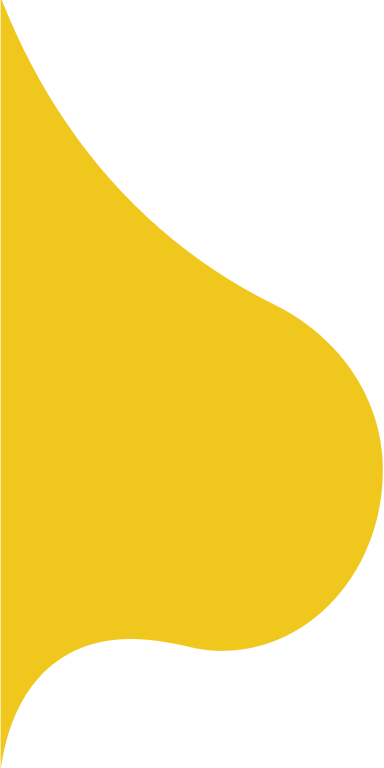
This background is drawn by a WebGL 2 fragment shader. Its source:

```glsl
#version 300 es
precision highp float;
// A flat yellow wave on white, swelling from the left side into a round lobe.
// Its outline is a chain of cubic Bezier curves, flattened into short edges;
// the nearest edge and the crossing parity give a signed distance.

uniform vec2 u_resolution;
out vec4 fragColor;

const vec3 YELLOW = vec3(0.94, 0.78, 0.11);
const vec3 WHITE = vec3(1.0);
const int STEPS = 24;

// Running state of the outline: x = squared distance, y = side (+1 outside)
vec2 addEdge(vec2 state, vec2 p, vec2 a, vec2 b) {
  vec2 edge = b - a;
  vec2 toP = p - a;
  vec2 gap = toP - edge * clamp(dot(toP, edge) / dot(edge, edge), 0.0, 1.0);
  bool spans = (a.y > p.y) != (b.y > p.y);
  bool crosses = spans && p.x < a.x + edge.x * toP.y / edge.y;
  return vec2(min(state.x, dot(gap, gap)), crosses ? -state.y : state.y);
}

vec2 bezier(vec2 a, vec2 b, vec2 c, vec2 d, float t) {
  float s = 1.0 - t;
  return s * s * s * a + 3.0 * s * t * (s * b + t * c) + t * t * t * d;
}

vec2 addCurve(vec2 state, vec2 p, vec2 a, vec2 b, vec2 c, vec2 d) {
  vec2 last = a;
  for (int i = 1; i <= STEPS; i++) {
    vec2 next = bezier(a, b, c, d, float(i) / float(STEPS));
    state = addEdge(state, p, last, next);
    last = next;
  }
  return state;
}

// Signed distance to the wave, negative inside
float waveDistance(vec2 p) {
  vec2 top = vec2(0.0016, 2.008);
  vec2 shoulder = vec2(0.716, 1.206);
  vec2 tip = vec2(0.997, 0.776);
  vec2 belly = vec2(0.578, 0.305);
  vec2 bend = vec2(0.482, 0.318);
  vec2 crest = vec2(0.339, 0.336);
  vec2 foot = vec2(0.0016, -0.005);

  vec2 state = vec2(100.0, 1.0);
  state = addCurve(state, p, top, vec2(0.143, 1.643), vec2(0.391, 1.365), shoulder);
  state = addCurve(state, p, shoulder, vec2(0.888, 1.120), vec2(0.997, 0.958), tip);
  state = addCurve(state, p, tip, vec2(0.997, 0.516), vec2(0.810, 0.305), belly);
  state = addCurve(state, p, belly, vec2(0.544, 0.305), vec2(0.513, 0.310), bend);
  state = addCurve(state, p, bend, vec2(0.435, 0.328), vec2(0.388, 0.336), crest);
  state = addCurve(state, p, crest, vec2(0.156, 0.336), vec2(0.031, 0.214), foot);
  state = addEdge(state, p, foot, top);
  return sqrt(state.x) * state.y;
}

void main() {
  // Canvas is one unit wide and two units tall
  vec2 p = gl_FragCoord.xy / u_resolution * vec2(1.0, 2.0);
  float pixel = 1.0 / u_resolution.x;
  float coverage = clamp(0.5 - waveDistance(p) / pixel, 0.0, 1.0);
  fragColor = vec4(mix(WHITE, YELLOW, coverage), 1.0);
}
```
